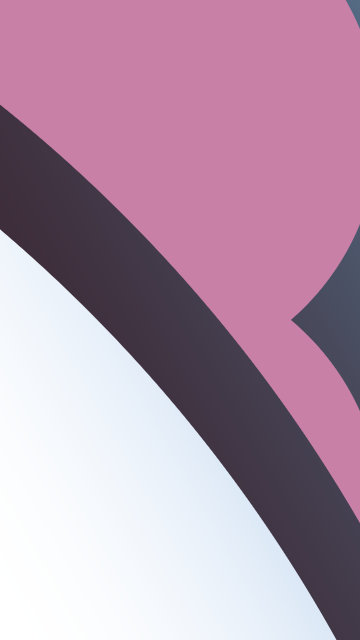
Reproduce this background procedurally as a Shadertoy shader.

```glsl
// Discs: centre x, centre y, radius, in canvas widths
#define BAND_DISC  vec3(-2.580, -1.743, 4.134)
#define PALE_DISC  vec3(-2.673, -2.003, 4.1265)
#define UPPER_LOBE vec3(0.3438, 1.4259, 0.7097)
#define LOWER_LOBE vec3(0.3495, 0.3426, 0.7134)
#define PINK       vec3(0.784, 0.502, 0.655)
#define PLUM       vec3(0.242, 0.175, 0.225)
#define SLATE      vec3(0.330, 0.420, 0.515)
#define WHITE      vec3(1.0)
#define ICE        vec3(0.840, 0.895, 0.960)

float discDistance(vec2 p, vec3 disc) {
    return length(p - disc.xy) - disc.z;
}

// Coverage of a shape, softened over one pixel
float coverage(float distance, float pixel) {
    return clamp(0.5 - distance / pixel, 0.0, 1.0);
}

void mainImage(out vec4 fragColor, in vec2 fragCoord) {
    float pixel = 1.0 / iResolution.x;
    vec2 p = fragCoord * pixel;
    vec2 uv = fragCoord / iResolution.xy;

    // Corner to corner gradients: -1 at lower left, 1 at upper right
    float diagonal = uv.x + uv.y - 1.0;
    float darkRamp = pow(max((diagonal + 0.4) / 1.4, 0.0), 1.3);
    vec3 dark = mix(PLUM, SLATE, darkRamp);
    float paleRamp = clamp(diagonal + 1.0, 0.0, 1.0);
    vec3 pale = mix(WHITE, ICE, paleRamp * paleRamp);

    // Two joined pink lobes over the dark ground
    float lobes = min(discDistance(p, UPPER_LOBE), discDistance(p, LOWER_LOBE));
    vec3 color = mix(dark, PINK, coverage(lobes, pixel));

    // Dark sweeping band, then the pale disc inside it
    color = mix(color, dark, coverage(discDistance(p, BAND_DISC), pixel));
    color = mix(color, pale, coverage(discDistance(p, PALE_DISC), pixel));

    fragColor = vec4(color, 1.0);
}
```
